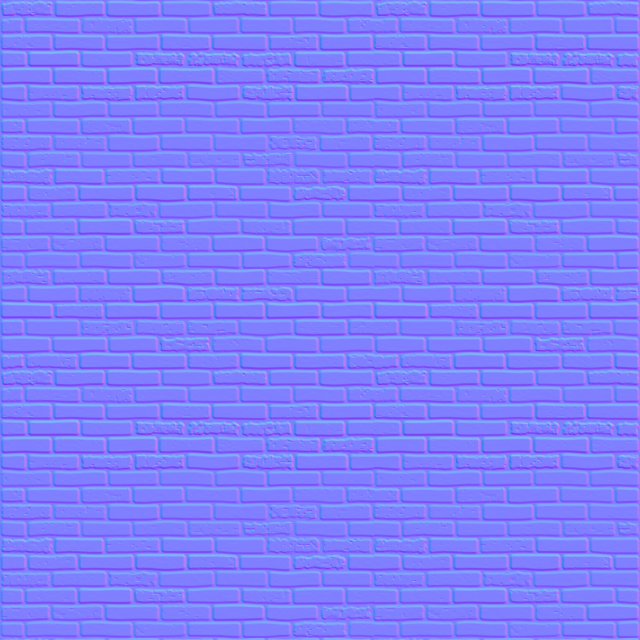
Reproduce this texture map procedurally as a Shadertoy shader.

```glsl
// Tangent-space normal map of a running-bond brick wall with worn edges.
#define COURSES 38.15      // brick courses across the canvas height
#define BRICK 3.19         // brick length in course heights
#define OFFSET vec2(-0.06, 0.13)
#define PERIOD vec2(7.0, 22.0) // bricks and courses before the wear repeats
#define BEVEL 0.18         // width of the sloping brick edge
#define CORNER 0.24        // rounding of the brick corners
#define DEPTH 0.052        // height of a brick above the mortar
#define JITTER 0.035       // shift of the upright joints
#define WOBBLE 0.09        // waviness of the bed joints
#define GRAIN 0.0035       // fine surface roughness
#define PIT 0.022          // depth of the scattered pits
#define STEP 0.038         // sampling distance for the slope

float hash(vec2 p) {
    vec3 q = fract(vec3(p.xyx) * vec3(0.1031, 0.103, 0.0973));
    q += dot(q, q.yzx + 33.33);
    return fract((q.x + q.y) * q.z);
}

float noise(vec2 p) {
    vec2 i = floor(p), f = fract(p);
    f = f * f * (3.0 - 2.0 * f);
    float low = mix(hash(i), hash(i + vec2(1, 0)), f.x);
    float high = mix(hash(i + vec2(0, 1)), hash(i + vec2(1, 1)), f.x);
    return mix(low, high, f.y);
}

float height(vec2 p) {
    vec2 wall = p - OFFSET;
    vec2 local = mod(wall, PERIOD * vec2(BRICK, 1.0));

    // Bed joints: the lower arris is steeper than the upper one
    float y = wall.y + WOBBLE * (noise(local * vec2(0.7, 1.0)) - 0.5);
    float row = floor(y), inRow = y - row;
    float bedGap = inRow > 0.5 ? (1.0 - inRow) * 0.88 : inRow * 1.1;

    // Upright joints, shifted by half a brick on every other course
    float x = wall.x / BRICK - 0.5 * (1.0 - mod(row, 2.0));
    float joint = floor(x + 0.5);
    float shift = JITTER * (hash(mod(vec2(joint, row), PERIOD) + 7.0) - 0.5);
    float side = x - joint - 2.0 * shift;
    float jointGap = abs(side) * BRICK * 0.95;
    jointGap = min(jointGap, min(p.x, COURSES - p.x));

    // Wear of this brick
    vec2 brick = mod(vec2(joint - step(side, 0.0), row), PERIOD);
    float wear = hash(brick + 31.0);
    float rise = mix(0.8, 1.12, hash(brick + 3.0))
               * mix(0.82, 1.15, hash(vec2(brick.y, 5.0)));

    // Rounded brick outline with chipped edges
    vec2 gap = vec2(jointGap, bedGap);
    float inset = CORNER - length(max(CORNER - gap, 0.0));
    inset -= 0.16 * pow(wear, 5.0) * noise(local * 5.0);
    float body = smoothstep(0.0, BEVEL, inset);

    // Grain and pits on the face
    float pits = smoothstep(0.74, 0.96, noise(local * vec2(5.0, 6.5) + 17.0));
    float face = GRAIN * noise(local * vec2(4.0, 7.0))
               - PIT * pits * smoothstep(0.35, 0.95, wear);
    return body * (DEPTH * rise + face);
}

void mainImage(out vec4 fragColor, in vec2 fragCoord) {
    vec2 p = fragCoord / iResolution.xy * COURSES;

    // Slope by central differences, packed as a unit normal
    vec2 h = vec2(STEP, 0.0);
    vec2 slope = vec2(height(p + h.xy) - height(p - h.xy),
                      height(p + h.yx) - height(p - h.yx)) / (2.0 * STEP);
    vec3 normal = normalize(vec3(-slope, 1.0));
    fragColor = vec4(0.5 + 0.5 * normal, 1.0);
}
```
